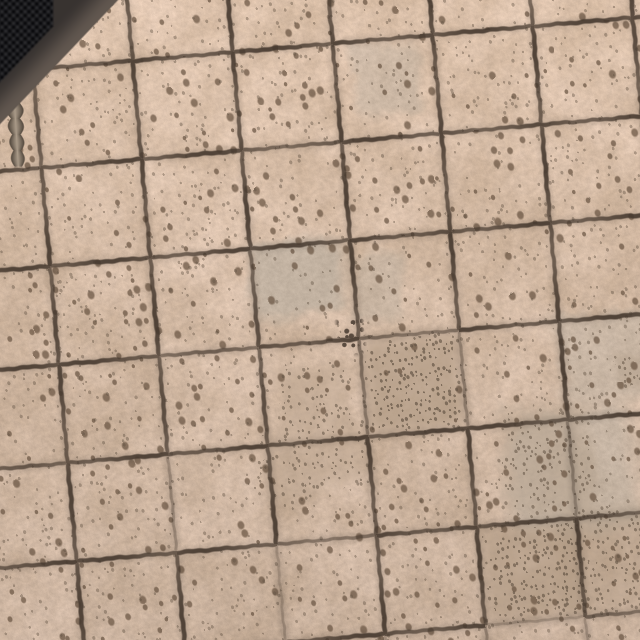
Write a three.js fragment shader that draws this texture.

```glsl
varying vec2 vUv;

float hash(vec2 p) {
  p = fract(p * vec2(0.1031, 0.1137));
  p += dot(p, p.yx + 33.33);
  return fract((p.x + p.y) * p.x * 71.7);
}

// Cellular noise: distance to the nearest point, and its random id
vec2 cells(vec2 p) {
  vec2 base = floor(p), nearest = vec2(9.0, 0.0);
  for (int j = -1; j <= 1; j++) {
    for (int i = -1; i <= 1; i++) {
      vec2 cell = base + vec2(float(i), float(j)) + 100.0;
      vec2 point = cell - 100.0 + 0.15 + 0.7 * vec2(hash(cell), hash(cell + 57.3));
      float d = length(p - point);
      if (d < nearest.x) nearest = vec2(d, hash(cell + 19.7));
    }
  }
  return nearest;
}

// Soft mottling from layered, warped sines
float mottle(vec2 p) {
  float sum = 0.0, gain = 0.5;
  for (int i = 0; i < 5; i++) {
    sum += gain * sin(p.x + 1.7 * sin(p.y * 0.8)) * sin(p.y + 1.3 * sin(p.x * 0.7));
    p = mat2(1.5, 1.1, -1.1, 1.5) * p + 3.1;
    gain *= 0.65;
  }
  return sum;
}

// Round pits; density sets how many of the cells hold one
float pits(vec2 p, float density) {
  vec2 c = cells(p);
  float radius = 0.2 + 0.25 * fract(c.y * 17.0);
  return step(1.0 - density, c.y) * (1.0 - smoothstep(radius * 0.5, radius, c.x));
}

float stain(vec2 p, vec2 center, vec2 halfSize) {
  vec2 q = abs(p - center) / halfSize;
  return (1.0 - smoothstep(0.65, 1.1, q.x)) * (1.0 - smoothstep(0.65, 1.1, q.y));
}

// Joint on one tile edge; width and strength vary by edge and along it
float joint(float offset, float along, vec2 edge) {
  float random = hash(edge + 40.0);
  float strength = smoothstep(0.0, 0.5, random + 0.25 - 0.09 * max(edge.y, 0.0));
  float wear = 0.5 + 0.5 * sin(along * 5.0 + random * 30.0);
  float halfWidth = 0.010 + 0.012 * strength * (0.6 + 0.4 * wear);
  float wobble = 0.004 * sin(along * 19.0 + random * 9.0) + 0.003 * sin(along * 47.0);
  float line = 1.0 - smoothstep(halfWidth * 0.55, halfWidth + 0.012, abs(offset + wobble));
  return line * mix(0.3, 1.0, strength) * mix(0.75, 1.0, wear);
}

void main() {
  // Slightly turned grid; rows count downward
  vec2 p = vUv - vec2(0.391, 0.611);
  vec2 grid = vec2(6.35 * p.x + 0.566 * p.y, 0.558 * p.x - 6.456 * p.y);
  vec2 tile = floor(grid), nearEdge = floor(grid + 0.5);
  vec2 offset = grid - nearEdge;
  float cloud = mottle(grid * 4.0), grain = mottle(vUv * 230.0);

  // Stone face
  vec3 color = mix(vec3(0.79, 0.69, 0.60), vec3(0.88, 0.78, 0.70),
    clamp(0.5 + 0.55 * cloud + 0.45 * (hash(tile + 60.0) - 0.5), 0.0, 1.0));
  color *= 0.94 + 0.10 * vUv.y + 0.055 * grain;

  // Pale grey patches
  vec2 worn = grid + 0.10 * cloud;
  float pale = stain(worn, vec2(0.45, 0.36), vec2(0.5, 0.42))
    + 0.6 * stain(worn, vec2(1.25, 0.5), vec2(0.3, 0.4))
    + 0.6 * stain(worn, vec2(1.5, -1.6), vec2(0.35, 0.4))
    + 0.7 * stain(worn, vec2(3.5, 1.4), vec2(0.6, 0.5))
    + 0.8 * stain(worn, vec2(3.0, 2.5), vec2(0.7, 0.7));
  color = mix(color, vec3(0.74, 0.69, 0.63) + 0.03 * grain, min(pale, 1.0) * 0.75);

  // Dark weathering
  float grime = stain(grid, vec2(1.5, 1.5), vec2(0.52))
    + 0.8 * stain(grid, vec2(2.5, 3.5), vec2(0.52))
    + 0.6 * stain(worn, vec2(3.3, 3.45), vec2(0.5, 0.6))
    + 0.5 * stain(worn, vec2(2.75, 2.4), vec2(0.5, 0.6))
    + 0.5 * stain(worn, vec2(0.5, 1.55), vec2(0.4, 0.35))
    + 0.5 * stain(worn, vec2(0.45, 2.2), vec2(0.6, 0.4))
    + 0.5 * stain(worn, vec2(3.75, 1.55), vec2(0.25, 0.2));
  grime = min(grime, 1.0);
  color = mix(color, vec3(0.62, 0.54, 0.45), grime * (0.45 + 0.15 * grain));

  // Pits and speckles, drawn out along a diagonal
  vec2 slant = vec2(vUv.x + 0.35 * vUv.y, vUv.y - 0.35 * vUv.x);
  float density = 0.13 + 0.12 * hash(tile + 81.0);
  float coarse = pits(slant * vec2(58.0, 46.0), density);
  float fine = pits(slant * vec2(125.0, 100.0) + 7.0, 0.16 + 0.55 * grime);
  color = mix(color, vec3(0.40, 0.32, 0.25), coarse * 0.7);
  color = mix(color, vec3(0.38, 0.32, 0.26), fine * (0.42 + 0.25 * grime));

  // Joints with dirt at their sides and a broken corner
  float joints = max(joint(offset.x, grid.y, vec2(nearEdge.x, tile.y)),
    joint(offset.y, grid.x, vec2(tile.x + 31.0, nearEdge.y)));
  float edgeDistance = min(abs(offset.x), abs(offset.y));
  color *= 1.0 - 0.10 * (1.0 - smoothstep(0.0, 0.09, edgeDistance));
  float chips = stain(grid, vec2(0.92, 0.96), vec2(0.15, 0.21)) * pits(vUv * 75.0, 0.65);
  color = mix(color, vec3(0.27, 0.22, 0.18), max(joints * 0.9, chips * 0.85));

  // Beaded post
  float drop = 1.0 - vUv.y;
  float bead = (0.008 + 0.006 * abs(sin((drop - 0.16) * 125.0))) * (1.0 - 2.5 * max(drop - 0.17, 0.0));
  float across = abs(vUv.x - 0.025 - 0.06 * (drop - 0.2));
  float post = (1.0 - smoothstep(bead - 0.002, bead + 0.001, across)) * (1.0 - smoothstep(0.258, 0.264, drop));
  color = mix(color, mix(vec3(0.66, 0.60, 0.53), vec3(0.30, 0.26, 0.22), across / bead), post);

  // Slanted rail and dark mesh in the corner
  float diagonal = vUv.x + 0.95 * drop;
  vec3 rail = mix(vec3(0.22, 0.20, 0.19), vec3(0.38, 0.34, 0.31), smoothstep(0.12, 0.18, diagonal));
  vec2 weave = sin(vUv * 520.0);
  vec3 mesh = vec3(0.10, 0.10, 0.11) + 0.06 * weave.x * weave.y;
  rail = mix(mesh, rail, max(smoothstep(0.118, 0.126, diagonal), smoothstep(0.080, 0.086, vUv.x)));
  color = mix(rail, color, smoothstep(0.182, 0.187, diagonal));

  gl_FragColor = vec4(color, 1.0);
}
```
